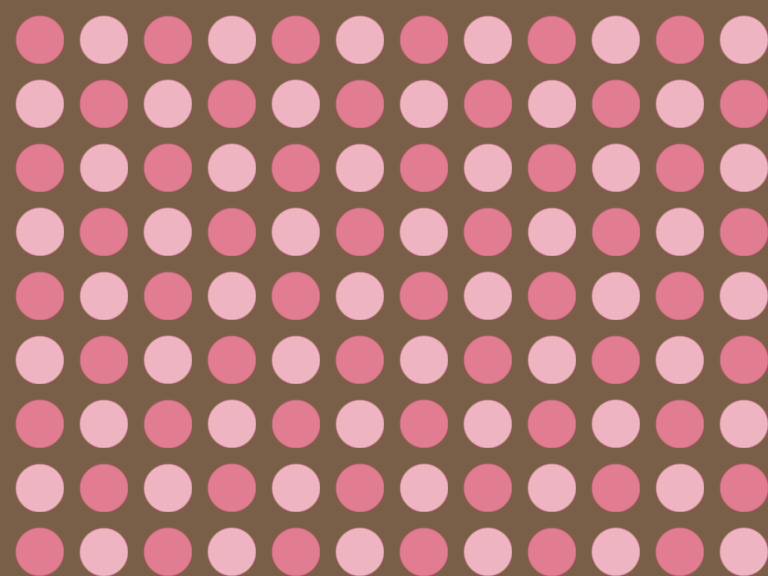
A Shadertoy shader for this pattern:

```glsl
const float ROWS = 9.0;                       // 12 columns fit a 4:3 canvas
const vec2  DOT_CENTER = vec2(0.625, 0.375);  // within a cell
const float DOT_RADIUS = 0.375;               // in cells
const float JITTER = 0.006;                   // placement error, in cells
const float EDGE_SOFTNESS = 0.018;            // half width of the dot edge
const float HALO_WIDTH = 0.032;               // tinted rim outside each dot

const vec3 BROWN = vec3(0.475, 0.373, 0.280);
const vec3 ROSE  = vec3(0.885, 0.485, 0.570);
const vec3 BLUSH = vec3(0.932, 0.706, 0.760);
const vec3 HALO  = vec3(0.530, 0.350, 0.310);

float hash(vec2 p) {
    return fract(sin(dot(p, vec2(127.1, 311.7))) * 43758.5453);
}

void mainImage(out vec4 fragColor, in vec2 fragCoord) {
    float pixel = ROWS / iResolution.y;
    vec2 grid = fragCoord * pixel;
    vec2 cell = floor(grid);

    // Distance to the slightly misplaced dot of this cell
    vec2 offset = JITTER * (vec2(hash(cell), hash(cell + 37.0)) - 0.5);
    float dist = length(fract(grid) - DOT_CENTER - offset) - DOT_RADIUS;

    // Checkerboard of the two pinks
    float parity = mod(cell.x + cell.y, 2.0);
    vec3 dotColor = mix(ROSE, BLUSH, parity);

    // Ground, faint halo, then the dot
    float edge = max(EDGE_SOFTNESS, 0.7 * pixel);
    float halo = 1.0 - smoothstep(0.5 * HALO_WIDTH, HALO_WIDTH, dist);
    float disc = 1.0 - smoothstep(-edge, edge, dist);
    vec3 color = mix(BROWN, HALO, halo);
    color = mix(color, dotColor, disc);

    fragColor = vec4(color, 1.0);
}
```
